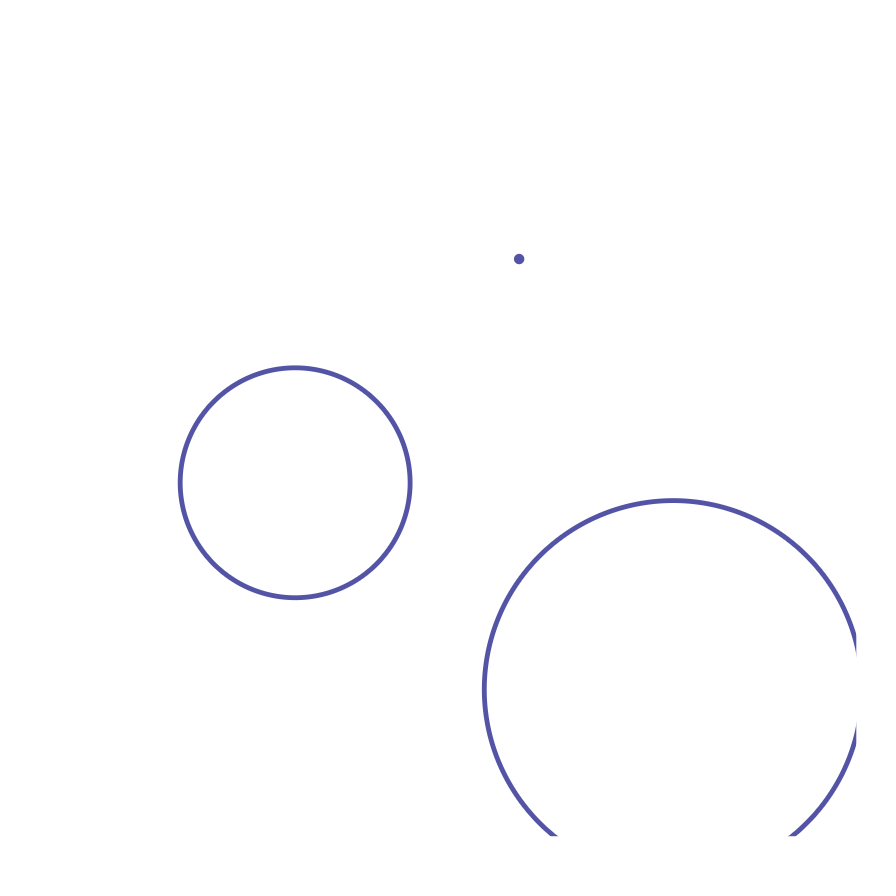
This background is drawn by a Shadertoy shader. Its source:

```glsl
#define INK vec3(0.33, 0.33, 0.65)
#define PAPER vec3(1.0)
#define HALF_STROKE 0.0027
#define SMALL_CENTER vec2(0.3294, 0.4612)
#define SMALL_RADIUS 0.1283
#define LARGE_CENTER vec2(0.7513, 0.2305)
#define LARGE_RADIUS 0.2108
#define DOT_CENTER vec2(0.5794, 0.7109)
#define DOT_RADIUS 0.0058
#define CLIP_RIGHT 0.9557
#define CLIP_BOTTOM 0.0667

float discDistance(vec2 p, vec2 center, float radius) {
    return length(p - center) - radius;
}

float ringDistance(vec2 p, vec2 center, float radius) {
    return abs(discDistance(p, center, radius)) - HALF_STROKE;
}

// Antialiased coverage of a signed distance
float coverage(float dist, float pixel) {
    return clamp(0.5 - dist / pixel, 0.0, 1.0);
}

void mainImage(out vec4 fragColor, in vec2 fragCoord) {
    float pixel = 1.0 / iResolution.y;
    vec2 p = fragCoord * pixel;

    // Outlined circles and solid dot
    float smallRing = ringDistance(p, SMALL_CENTER, SMALL_RADIUS);
    float largeRing = ringDistance(p, LARGE_CENTER, LARGE_RADIUS);
    float dotShape = discDistance(p, DOT_CENTER, DOT_RADIUS);

    // Straight cuts at the right and bottom margins
    float margin = max(p.x - CLIP_RIGHT, CLIP_BOTTOM - p.y);
    float shapes = min(min(smallRing, largeRing), dotShape);
    float ink = coverage(shapes, pixel) * coverage(margin, pixel);

    fragColor = vec4(mix(PAPER, INK, ink), 1.0);
}
```
